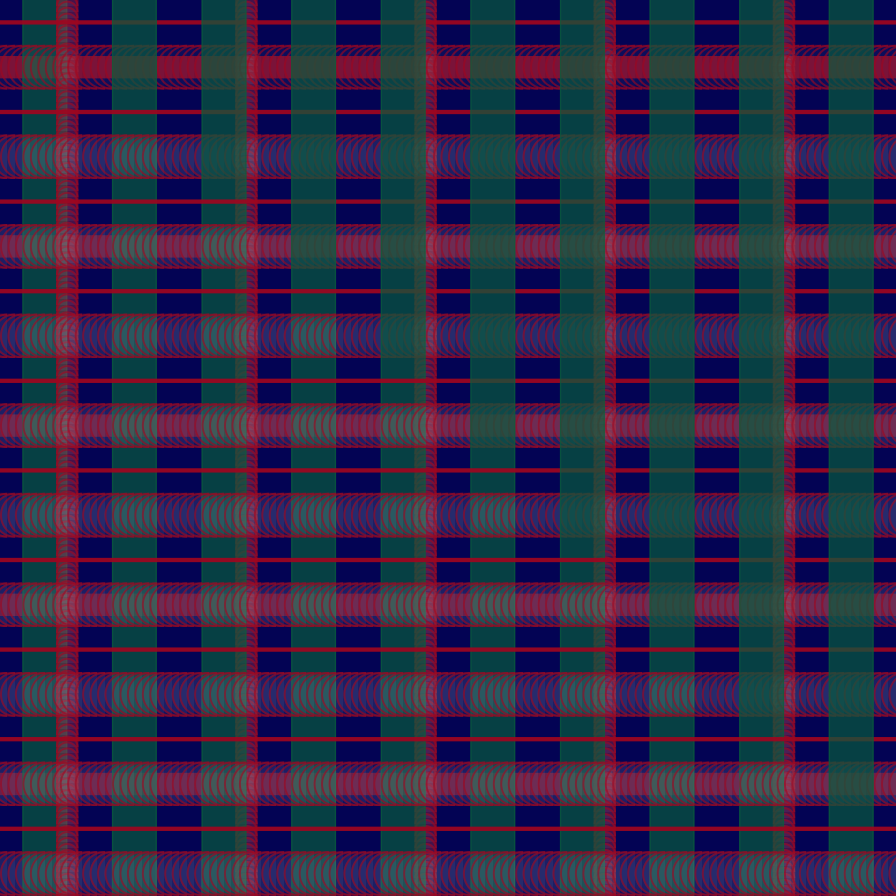
This pattern is drawn by a WebGL 2 fragment shader. Its source:

```glsl
#version 300 es
precision highp float;
// Navy and teal plaid with red lines and translucent bands of overlapping arcs.

#define REPEATS 10.0        // squares across and down
#define ROW_RADIUS 0.25     // half height of a horizontal arc band
#define ROW_STEP 0.08333    // spacing of its arcs
#define BAND_RADIUS 0.125   // half width of a vertical arc band
#define BAND_STEP 0.06667   // spacing of its arcs
#define ARC_HALF 0.011      // half stroke of an arc
#define LINE_HALF 0.024     // half width of the thin red line
#define TEAL_ALPHA 0.69     // cover of the teal columns
#define FILL_ALPHA 0.09     // haze added by each arc

uniform vec2 u_resolution;
out vec4 outColor;

const vec3 NAVY = vec3(0.01, 0.01, 0.33);
const vec3 TEAL = vec3(0.03, 0.36, 0.24);
const vec3 GREEN = vec3(0.04, 0.38, 0.22);
const vec3 RED = vec3(0.62, 0.02, 0.12);
const vec3 HAZE = vec3(0.58, 0.65, 0.72);

float pixel; // one pixel in pattern units

// Soft coverage of a stripe, d being the distance from its centre line
float stripe(float d, float halfWidth) {
    return clamp((halfWidth - abs(d)) / pixel + 0.5, 0.0, 1.0);
}

// Chain of half circles; p.x runs along the chain, p.y across it
vec3 arcChain(vec3 color, vec2 p, float radius, float spacing, float haze) {
    float first = ceil(p.x / spacing);
    for (int i = 0; i < 4; i++) {
        float centre = (first + float(i)) * spacing;
        float d = length(vec2(p.x - centre, p.y)) - radius;
        float inside = clamp(0.5 - d / pixel, 0.0, 1.0);
        color = mix(color, HAZE, inside * FILL_ALPHA * haze);
        color = mix(color, RED, 0.62 * stripe(d + ARC_HALF, ARC_HALF));
    }
    return color;
}

// Thin red line and arc band belonging to one row
vec3 paintRow(vec3 color, vec2 p, float row) {
    float y = fract(p.y);
    color = mix(color, RED, 0.92 * stripe(y - 0.25, LINE_HALF));
    float across = y - 0.75;
    float haze = row < 0.5 ? 0.35 : 1.0;
    color = arcChain(color, vec2(p.x, across), ROW_RADIUS, ROW_STEP, haze);
    float rim = abs(across) - ROW_RADIUS + 0.012;
    return mix(color, RED, 0.45 * stripe(rim, 0.012));
}

// Narrow vertical arc band, once every two squares
vec3 paintBand(vec3 color, vec2 p) {
    float across = mod(p.x, 2.0) - 0.75;
    color = mix(color, RED, 0.38 * stripe(across, BAND_RADIUS));
    color = arcChain(color, vec2(p.y, across), BAND_RADIUS, BAND_STEP, 1.0);
    float rim = abs(across) - BAND_RADIUS + 0.012;
    return mix(color, RED, 0.45 * stripe(rim, 0.012));
}

// Translucent teal column with a fine green rim
vec3 paintColumn(vec3 color, float x) {
    float across = fract(x) - 0.5;
    color = mix(color, TEAL, TEAL_ALPHA * stripe(across, 0.25));
    return mix(color, GREEN, 0.5 * stripe(abs(across) - 0.244, 0.008));
}

void main() {
    vec2 uv = gl_FragCoord.xy / u_resolution;
    vec2 p = vec2(uv.x, 1.0 - uv.y) * REPEATS; // rows count from the top
    pixel = REPEATS / min(u_resolution.x, u_resolution.y);
    float column = floor(p.x);
    float row = floor(p.y);

    // Ground, with a red core in every second row
    float core = stripe(mod(p.y, 2.0) - 0.75, 0.125);
    vec3 color = mix(NAVY, RED, core * (row < 0.5 ? 0.75 : 0.6));

    // Layers build up diagonally: each column veils the rows before it
    bool veiled = row < column;
    bool firstBand = column < 2.0;
    if (!firstBand) color = paintBand(color, p);
    if (veiled) color = paintRow(color, p, row);
    color = paintColumn(color, p.x);
    if (firstBand) color = paintBand(color, p);
    if (!veiled) color = paintRow(color, p, row);

    outColor = vec4(color, 1.0);
}
```
